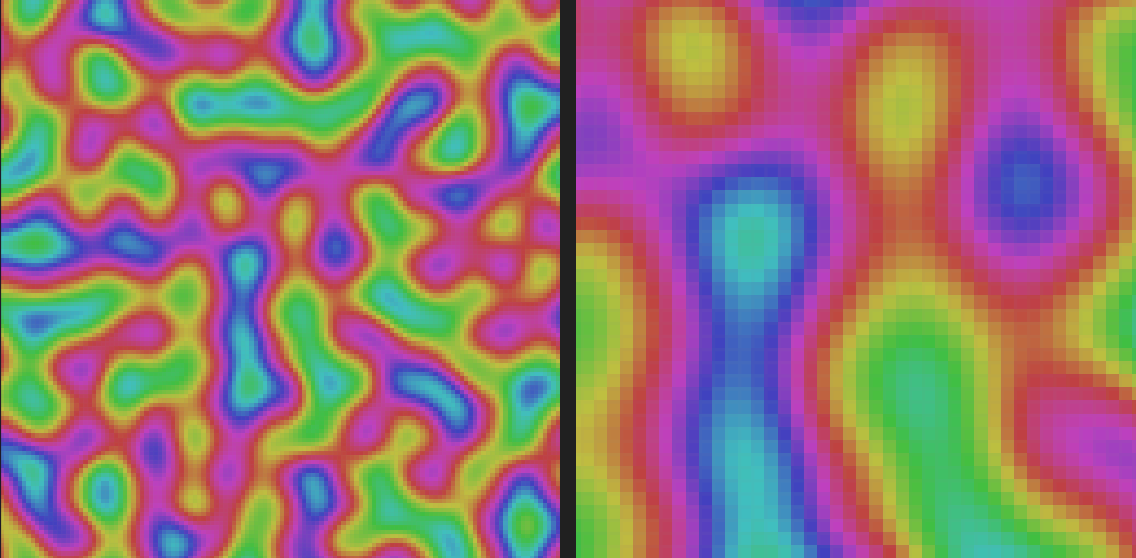
Left, the full canvas; right, a detail of the centre.
Give the GLSL for this texture, as a Shadertoy shader.

```glsl
// Rainbow blobs drawn as a fine mosaic of small square tiles.
// One octave of gradient noise, sampled once per tile, becomes the hue of a
// muted HSL colour; very faint grey seams separate the tiles.

// Unit gradient for a lattice point, from a sine-free hash
vec2 latticeGradient(vec2 p) {
    vec3 q = fract(p.xyx * vec3(0.1031, 0.1030, 0.0973));
    q += dot(q, q.yzx + 33.33);
    return normalize(fract((q.xx + q.yz) * q.zy) - 0.4999);
}

float gradientNoise(vec2 p) {
    vec2 cell = floor(p);
    vec2 f = p - cell;
    vec2 fade = f * f * f * (f * (f * 6.0 - 15.0) + 10.0);
    float sum = 0.0;
    for (int j = 0; j < 2; j++) {
        for (int i = 0; i < 2; i++) {
            vec2 corner = vec2(i, j);
            vec2 weight = mix(1.0 - fade, fade, corner);
            sum += weight.x * weight.y * dot(latticeGradient(cell + corner), f - corner);
        }
    }
    return sum;
}

// HSL colour at half saturation and half lightness
vec3 mutedHue(float hue) {
    vec3 ramp = abs(fract(hue + vec3(0.0, 2.0, 1.0) / 3.0) * 6.0 - 3.0) - 1.0;
    return 0.25 + 0.5 * clamp(ramp, 0.0, 1.0);
}

void mainImage(out vec4 fragColor, in vec2 fragCoord) {
    vec2 uv = fragCoord / iResolution.y;
    float tilesPerHeight = 127.5;
    vec2 grid = vec2(uv.x, 1.0 - uv.y) * tilesPerHeight;
    float pixel = tilesPerHeight / iResolution.y;

    // One flat hue per tile, centred on red; sixteen tiles per noise cell
    vec2 tile = floor(grid);
    float hue = 0.01 + 1.1 * gradientNoise((tile + 0.5) / 16.0 + 61.0);
    vec3 color = mutedHue(hue);

    // Very faint seams along the tile edges
    vec2 edge = abs(fract(grid + 0.375) - 0.5);
    vec2 seam = clamp((0.125 - edge) / pixel + 0.5, 0.0, 1.0);
    color = mix(color, vec3(0.55), 0.06 * max(seam.x, seam.y));

    // Thin dark strip at the left border
    float strip = clamp((0.002 - uv.x) * iResolution.y + 0.5, 0.0, 1.0);
    color = mix(color, vec3(0.12, 0.1, 0.15), strip);

    fragColor = vec4(color, 1.0);
}
```
